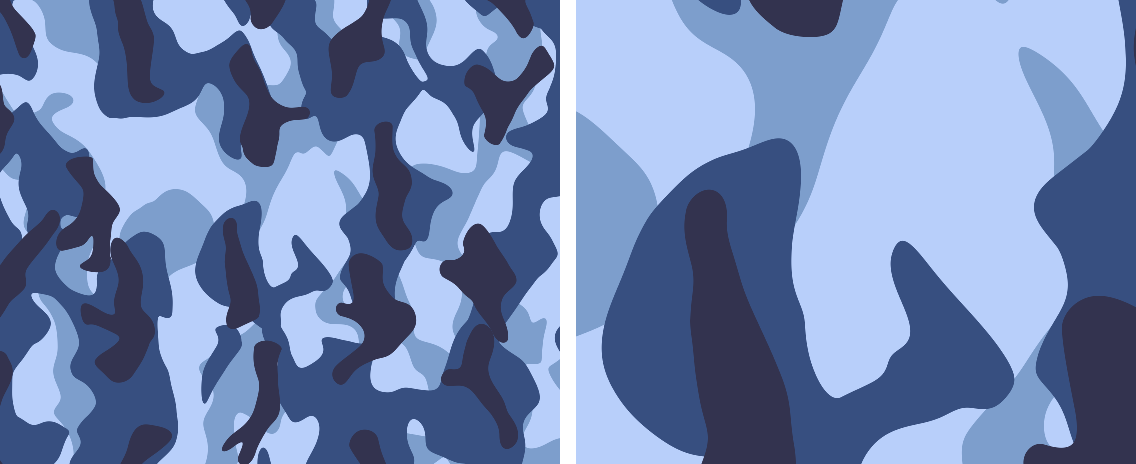
Left: the whole. Right: its middle third, enlarged.
Write a WebGL 1 fragment shader that draws this pattern.

```glsl
precision highp float;
// Blue camouflage: flowing upright patches under dark, knobby, forked streaks.

uniform vec2 u_resolution;

const vec3 PALE  = vec3(0.72, 0.81, 0.98);
const vec3 STEEL = vec3(0.49, 0.62, 0.80);
const vec3 NAVY  = vec3(0.215, 0.31, 0.50);
const vec3 INK   = vec3(0.20, 0.20, 0.31);
const float EDGE_HARDNESS = 1.6;

vec2 hash2(vec2 p) {
  vec3 q = fract(p.xyx * vec3(0.1031, 0.1030, 0.0973));
  q += dot(q, q.yzx + 33.33);
  return fract((q.xx + q.yz) * q.zy);
}

float cornerRamp(vec2 corner, vec2 offset) {
  float angle = 6.2832 * hash2(corner).x;
  return dot(vec2(cos(angle), sin(angle)), offset);
}

float gradientNoise(vec2 p) {
  vec2 i = floor(p), f = fract(p);
  vec2 u = f * f * f * (f * (f * 6.0 - 15.0) + 10.0);
  vec2 e = vec2(1.0, 0.0);
  float low  = mix(cornerRamp(i, f), cornerRamp(i + e, f - e), u.x);
  float high = mix(cornerRamp(i + e.yx, f - e.yx), cornerRamp(i + 1.0, f - 1.0), u.x);
  return mix(low, high, u.y);
}

vec2 warp(vec2 p, float frequency, float amount, float seed) {
  vec2 q = p * frequency + seed;
  return p + amount * vec2(gradientNoise(q), gradientNoise(q + 41.7));
}

// Patch field: warped noise stretched upright, with a finer octave for lobes.
float patches(vec2 p, vec2 frequency, float seed) {
  vec2 q = warp(p, 7.0, 0.10, seed);
  q.x += 0.15 * q.y;
  q = q * frequency + seed;
  return gradientNoise(q) + 0.27 * gradientNoise(q * 1.9 + 17.3);
}

float smoothMin(float a, float b, float k) {
  float h = max(k - abs(a - b), 0.0) / k;
  return min(a, b) - 0.25 * h * h * k;
}

// Rounded limb from the origin to tip, with a radius at each end.
float limb(vec2 p, vec2 tip, float baseRadius, float tipRadius) {
  float h = clamp(dot(p, tip) / dot(tip, tip), 0.0, 1.0);
  return length(p - tip * h) - mix(baseRadius, tipRadius, h);
}

vec2 upright(float angle, float size) {
  return size * vec2(sin(angle), cos(angle));
}

// One streak: an upper and a lower limb, often with a side branch.
float streak(vec2 p, vec2 id) {
  vec2 bend = 1.3 * (hash2(id + 3.1) - 0.5);
  vec2 size = mix(vec2(0.09), vec2(0.145), hash2(id + 7.7));
  vec2 tips = mix(vec2(0.016), vec2(0.029), hash2(id + 12.9));
  vec2 fork = hash2(id + 21.3);
  float base = mix(0.020, 0.033, hash2(id + 30.2).x);
  float d = limb(p, upright(bend.x, size.x), base, tips.x);
  d = smoothMin(d, limb(p, -upright(bend.y, size.y), base, tips.y), 0.03);
  if (fork.x < 0.65) {
    float side = fork.y < 0.5 ? -1.0 : 1.0;
    float angle = side * mix(0.9, 2.2, fract(fork.y * 2.0));
    d = smoothMin(d, limb(p, upright(angle, 0.095), 0.017, 0.020), 0.04);
  }
  return d;
}

// Distance to the nearest streak on a jittered grid with staggered columns.
float streaks(vec2 p, vec2 cell) {
  float nearest = 1.0;
  for (int i = -1; i <= 1; i++) {
    float column = floor(p.x / cell.x) + float(i);
    float shift = 0.5 * mod(column, 2.0);
    for (int j = -1; j <= 1; j++) {
      float row = floor(p.y / cell.y + shift) + float(j);
      vec2 id = vec2(column, row);
      vec2 jitter = 0.3 * (hash2(id + 51.0) - 0.5);
      vec2 center = (id + 0.5 + jitter - vec2(0.0, shift)) * cell;
      nearest = min(nearest, streak(p - center, id));
    }
  }
  return nearest;
}

// Signed fields for steel, navy and ink; positive means inside.
vec3 layers(vec2 p) {
  float ink = -streaks(warp(p, 8.5, 0.06, 9.4), vec2(0.27, 0.31));
  float nearInk = smoothstep(-0.06, 0.02, ink);
  float navy = patches(p, vec2(6.6, 3.9), 23.6) + 0.12 * nearInk - 0.035;
  float steel = patches(p, vec2(6.6, 3.7), 68.2) - 0.05;
  return vec3(steel, navy, ink);
}

void main() {
  float pixel = 1.0 / u_resolution.y;
  vec2 p = gl_FragCoord.xy * pixel + 5.0;

  // Divide each field by its slope for crisp edges under one pixel wide.
  vec3 field = layers(p);
  vec3 dx = layers(p + vec2(pixel, 0.0)) - field;
  vec3 dy = layers(p + vec2(0.0, pixel)) - field;
  vec3 slope = sqrt(dx * dx + dy * dy) + 1e-6;
  vec3 cover = clamp(EDGE_HARDNESS * field / slope + 0.5, 0.0, 1.0);

  vec3 color = mix(PALE, STEEL, cover.x);
  color = mix(color, NAVY, cover.y);
  color = mix(color, INK, cover.z);
  gl_FragColor = vec4(color, 1.0);
}
```
